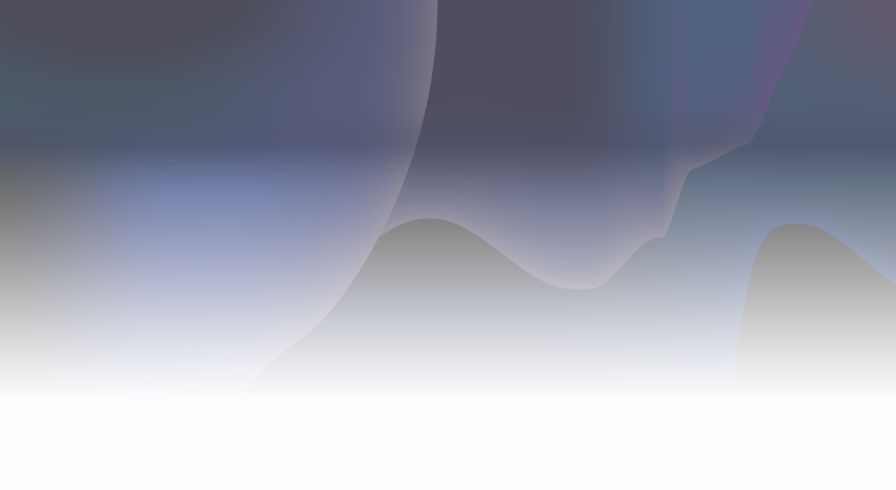
Reproduce this background procedurally as a WebGL 2 fragment shader.

```glsl
#version 300 es
precision highp float;

uniform vec2 u_resolution;
out vec4 outColor;

const float PI = 3.14159265;
const vec3 CHARCOAL = vec3(0.305, 0.300, 0.350);
const vec3 SLATE = vec3(0.310, 0.340, 0.430);
const vec3 TEAL = vec3(0.295, 0.360, 0.420);
const vec3 INDIGO = vec3(0.335, 0.360, 0.490);
const vec3 BLUE = vec3(0.310, 0.385, 0.500);
const vec3 PERIWINKLE = vec3(0.370, 0.420, 0.620);
const vec3 PLUM = vec3(0.430, 0.340, 0.510);
const vec3 SAND = vec3(0.580, 0.520, 0.540);
const vec3 GRAY = vec3(0.340, 0.340, 0.345);
const vec3 WHITE = vec3(0.992, 0.992, 0.996);

// Soft elliptical spot
float spot(vec2 p, vec2 center, vec2 radius) {
  vec2 q = (p - center) / radius;
  return exp(-dot(q, q));
}

// Light that decays away from an edge
float edgeGlow(float d, float width) {
  return exp(-abs(d) / width);
}

// Antialiased fill where d is negative
float fill(float d, float pixel) {
  return 1.0 - smoothstep(-pixel, pixel, d);
}

// Rolling hill that climbs in steps to the upper right
float ridgeHeight(float x) {
  float h = 0.482 + 0.0726 * cos(PI * (min(x, 1.174) - 0.876) / 0.298);
  h += 0.105 * smoothstep(1.202, 1.345, x);
  h += 0.138 * smoothstep(1.348, 1.414, x);
  h += 0.057 * smoothstep(1.393, 1.548, x);
  h += 0.100 * smoothstep(1.524, 1.590, x);
  float tail = max(x - 1.567, 0.0);
  return h + tail * (1.2 + 9.24 * tail);
}

// Mound with a steep left flank and a wavy right one
float moundHeight(float x) {
  float d = x - 1.633;
  float flank = 0.543 - 0.031 * pow(max(-d, 0.0) / 0.0738, 3.8);
  float wave = 0.474 + 0.069 * cos(PI * d / 0.25);
  return d < 0.0 ? flank : wave;
}

// Approximate distance to a height curve, from its two neighbouring heights
float curveDistance(float y, float left, float right, float span) {
  float slope = (right - left) / span;
  return (y - 0.5 * (left + right)) * inversesqrt(1.0 + slope * slope);
}

float ridgeDistance(vec2 p, float e) {
  return curveDistance(p.y, ridgeHeight(p.x - e), ridgeHeight(p.x + e), 2.0 * e);
}

float moundDistance(vec2 p, float e) {
  return curveDistance(p.y, moundHeight(p.x - e), moundHeight(p.x + e), 2.0 * e);
}

float discDistance(vec2 p) {
  float bend = (p.y - 0.26) / 0.06;
  return length(p - vec2(-0.143, 1.0)) - 1.036 + 0.02 * exp(-bend * bend);
}

vec3 discColor(vec2 p, float d) {
  vec3 c = mix(TEAL, INDIGO, smoothstep(0.25, 0.72, p.x));
  c = mix(c, CHARCOAL, min(1.0, 1.5 * spot(p, vec2(0.24, 1.02), vec2(0.36, 0.17))));
  vec3 low = mix(GRAY, PERIWINKLE, smoothstep(0.0, 0.36, p.x));
  low = mix(low, INDIGO, 0.5 * smoothstep(0.45, 0.8, p.x));
  c = mix(c, low, smoothstep(0.78, 0.58, p.y));
  return mix(c, SAND, 0.60 * edgeGlow(d, 0.065));
}

vec3 valleyColor(vec2 p, float d) {
  vec3 c = mix(CHARCOAL + vec3(0.0, 0.005, 0.02), BLUE, smoothstep(1.15, 1.42, p.x));
  c = mix(c, INDIGO, smoothstep(0.76, 0.55, p.y));
  float high = smoothstep(0.68, 0.80, p.y);
  c = mix(c, PLUM, 0.75 * high * edgeGlow(d, 0.09));
  return mix(c, SAND, 0.50 * (1.0 - high) * edgeGlow(d, 0.05));
}

vec3 hillColor(vec2 p, float mound) {
  vec3 c = mix(GRAY, SLATE, smoothstep(0.52, 0.30, p.y));
  c = mix(c, BLUE, 0.75 * smoothstep(1.05, 1.45, p.x));
  c = mix(c, CHARCOAL + vec3(0.08, 0.05, 0.08), spot(p, vec2(1.85, 1.0), vec2(0.20, 0.16)));
  return mix(c, PERIWINKLE, 0.55 * edgeGlow(mound, 0.035) * smoothstep(0.75, 0.55, p.y));
}

void main() {
  vec2 p = gl_FragCoord.xy / u_resolution.y;
  float pixel = 0.75 / u_resolution.y;
  float disc = discDistance(p);
  float ridge = ridgeDistance(p, 0.002);
  float mound = moundDistance(p, 0.002);

  // Layers from back to front
  vec3 color = valleyColor(p, ridge);
  color = mix(color, hillColor(p, mound), fill(ridge, pixel));
  color = mix(color, GRAY, fill(mound, pixel));
  color = mix(color, discColor(p, disc), fill(disc, pixel));

  // Dark band above the mist, then a fade to white
  color = mix(color, SLATE - vec3(0.0, 0.02, 0.01), 0.45 * spot(p, vec2(p.x, 0.71), vec2(1.0, 0.055)));
  float mist = clamp((0.702 - p.y) / 0.523, 0.0, 1.0);
  mist = mix(mist, smoothstep(0.0, 1.0, mist), 0.25);
  outColor = vec4(mix(color, WHITE, mist), 1.0);
}
```
